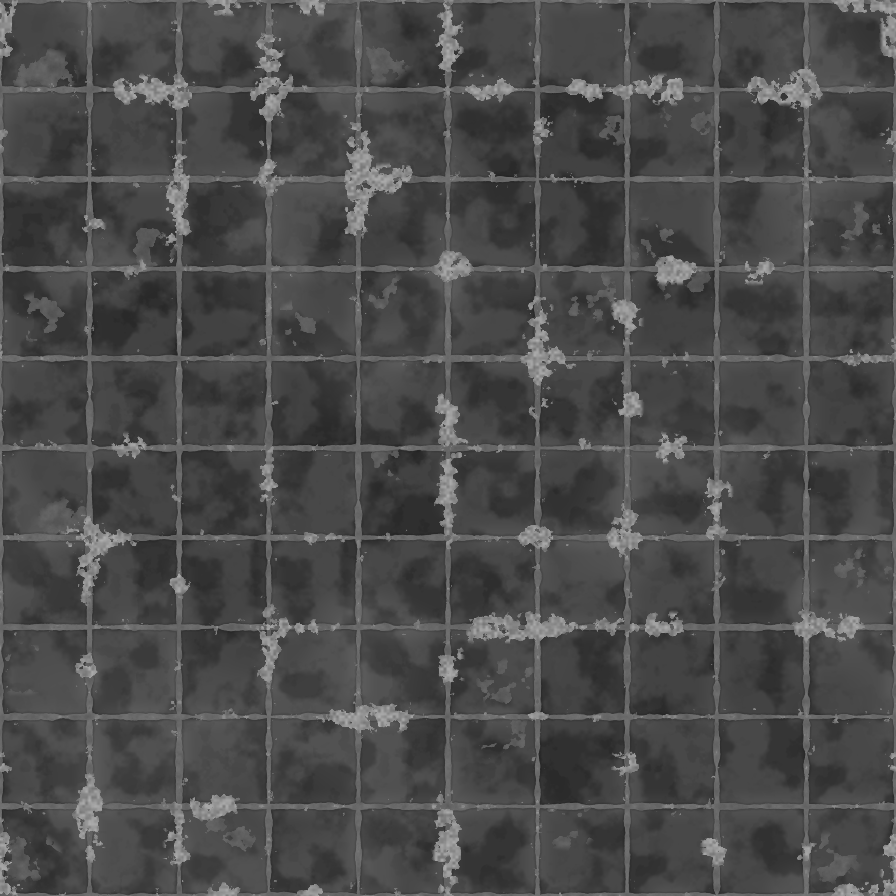
Write a WebGL 2 fragment shader that draws this texture.

```glsl
#version 300 es
precision highp float;
// Worn charcoal floor tiles, ten by ten, with pale uneven grout and crumbling joints.
uniform vec2 u_resolution;
out vec4 outColor;

const float TILES = 10.0;

float hash(vec2 p) {
    uvec2 q = uvec2(ivec2(p)) * uvec2(1597334673u, 3812015801u);
    uint n = (q.x ^ q.y) * 1597334673u;
    n = (n ^ (n >> 15)) * 2246822519u;
    return float((n ^ (n >> 13)) >> 8) / 16777216.0;
}

// Value noise that wraps after a whole period.
float noise(vec2 p, float period) {
    vec2 i = floor(p), f = fract(p);
    f = f * f * (3.0 - 2.0 * f);
    vec2 a = mod(i, period), b = mod(i + 1.0, period);
    return mix(mix(hash(a), hash(vec2(b.x, a.y)), f.x),
               mix(hash(vec2(a.x, b.y)), hash(b), f.x), f.y);
}

// Layered noise; frequency is in cells per tile.
float fbm(vec2 p, float frequency) {
    float sum = 0.0, weight = 0.5;
    for (int i = 0; i < 4; i++) {
        sum += weight * noise(p * frequency + float(i) * 17.0, TILES * frequency);
        frequency *= 2.0;
        weight *= 0.5;
    }
    return sum / 0.9375;
}

void main() {
    vec2 p = gl_FragCoord.xy / u_resolution * TILES;
    float pixel = TILES / u_resolution.y;
    vec2 cell = mod(floor(p), TILES);
    vec2 local = fract(p);
    float seed = hash(cell + 31.0);
    // Each tile takes its own piece of the noise field.
    vec2 q = p + floor(vec2(hash(cell + 57.0), hash(cell + 83.0)) * TILES);

    // Distance to the joints, roughened along their length.
    vec2 joint = 0.5 - abs(local - 0.5);
    float fine = fbm(p, 12.0);
    vec2 ragged = joint + 0.03 * (vec2(noise(p * 7.0, 70.0), noise(p * 7.0 + 33.0, 70.0)) - 0.5)
                + 0.035 * (fine - 0.5);
    float edge = min(ragged.x, ragged.y);
    float nearest = min(joint.x, joint.y);

    // Tile face: flat charcoal, sooty clouds, fine mottling and paler rims.
    float cloud = fbm(q, 3.0);
    float broad = noise(q * 2.0 + 5.0, 20.0);
    float face = 0.283 - 0.025 * smoothstep(0.6, 1.0, seed);
    face -= 0.075 * smoothstep(0.44, 0.68, cloud + 0.22 * (broad - 0.5));
    face -= 0.03 * smoothstep(0.52, 0.66, fbm(q + 3.0, 7.0)) * broad;
    face += 0.035 * smoothstep(0.22, 0.03, nearest) * smoothstep(0.3, 0.7, noise(p * 2.0 + 9.0, 20.0));
    face += 0.04 * smoothstep(0.55, 0.85, noise(p + 4.0, TILES));

    // Scuffed patches on some tiles, with broken hard outlines.
    vec2 center = 0.15 + 0.7 * vec2(hash(cell + 111.0), hash(cell + 143.0));
    float spread = length((local - center) * vec2(1.0, 1.3));
    float flake = fbm(q + 6.0, 5.0) + 0.3 * (fine - 0.5) - 0.45 * spread;
    float scuffed = step(0.68, hash(cell + 171.0));
    float scuff = scuffed * smoothstep(0.49, 0.52, flake) * smoothstep(0.42, 0.3, spread);
    face = mix(face, 0.35 + 0.16 * (fine - 0.3), 0.8 * scuff);

    // Grout with a faint shadow at its sides.
    float tone = face * (1.0 - 0.14 * smoothstep(0.06, 0.03, edge));
    float grout = smoothstep(0.029 + 0.6 * pixel, 0.029 - 0.6 * pixel, edge);
    tone = mix(tone, 0.42 + 0.16 * (fine - 0.5), grout);

    // Pale crumbs gather where the joints are worn.
    float wear = smoothstep(0.68, 0.9, noise(p * 2.0 + 13.0, 20.0));
    float crumb = fine + 0.36 * wear - 1.6 * nearest;
    float chips = smoothstep(0.65, 0.71, crumb) * smoothstep(0.2, 0.13, nearest);
    float chipTone = 0.48 + 0.12 * wear + 0.22 * (noise(p * 30.0, 300.0) - 0.5);
    tone = mix(tone, chipTone, 0.9 * chips);

    outColor = vec4(vec3(tone), 1.0);
}
```
